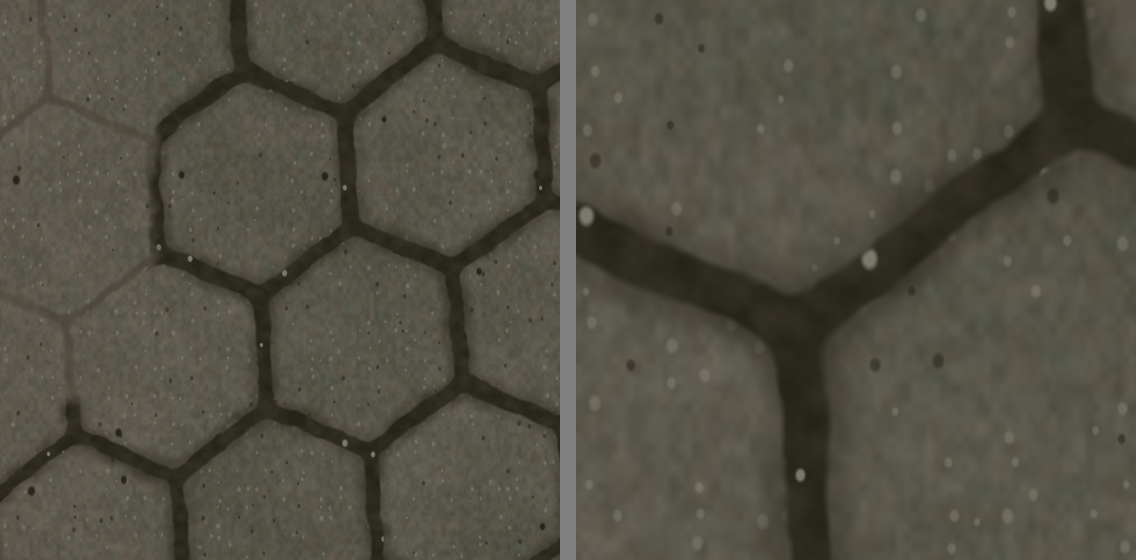
Left, the full canvas; right, a detail of the centre.
This texture is drawn by a three.js fragment shader. Its source:

```glsl
// Worn hexagonal concrete pavers with dark earth joints, some silted up at the left.
varying vec2 vUv;

const vec2 STEP_A = vec2(0.346, 0.048);    // lattice step to the right neighbour
const vec2 STEP_B = vec2(-0.150, -0.3255); // lattice step to the lower left neighbour
const vec2 ORIGIN = vec2(0.449, 0.673);    // centre of one paver
const float APOTHEM = 0.173;

const vec3 STONE_DARK = vec3(0.305, 0.298, 0.250);
const vec3 STONE_LIGHT = vec3(0.375, 0.362, 0.320);
const vec3 STONE_WARM = vec3(0.395, 0.365, 0.325);
const vec3 JOINT = vec3(0.165, 0.152, 0.115);
const vec3 SILT = vec3(0.295, 0.265, 0.225);
const vec3 CHIP = vec3(0.56, 0.55, 0.50);

float hash(vec2 p) {
  return fract(sin(dot(p, vec2(127.1, 311.7))) * 43758.5453);
}

float noise(vec2 p) {
  vec2 i = floor(p), f = fract(p);
  f = f * f * (3.0 - 2.0 * f);
  return mix(mix(hash(i), hash(i + vec2(1.0, 0.0)), f.x),
             mix(hash(i + vec2(0.0, 1.0)), hash(i + vec2(1.0, 1.0)), f.x), f.y);
}

float fbm(vec2 p) {
  float sum = 0.0, amp = 0.5;
  for (int i = 0; i < 4; i++) {
    sum += amp * noise(p);
    p = p * 2.03 + 17.3;
    amp *= 0.5;
  }
  return sum / 0.9375;
}

float cross2(vec2 a, vec2 b) {
  return a.x * b.y - a.y * b.x;
}

float smoothMax(float a, float b, float k) {
  float h = max(k - abs(a - b), 0.0) / k;
  return max(a, b) + h * h * k * 0.25;
}

// Hexagon norm in lattice coordinates: 0 at the centre, 1 on the border
float hexNorm(vec2 q, float rounding) {
  float f = smoothMax(abs(2.0 * q.x - q.y), abs(q.x + q.y), rounding);
  return smoothMax(f, abs(2.0 * q.y - q.x), rounding);
}

// Returns the paver index in xy and the distance to its border in z
vec3 paver(vec2 p) {
  vec2 q = vec2(cross2(p, STEP_B), cross2(STEP_A, p)) / cross2(STEP_A, STEP_B);
  vec2 base = floor(q), id = base;
  float nearest = 10.0;
  for (int j = 0; j < 2; j++) {
    for (int i = 0; i < 2; i++) {
      vec2 cell = base + vec2(float(i), float(j));
      float f = hexNorm(q - cell, 0.07);
      if (f < nearest) { nearest = f; id = cell; }
    }
  }
  return vec3(id, (1.0 - nearest) * APOTHEM);
}

// Sparse irregular dots, one candidate per grid cell
float specks(vec2 p, float scale, float chance, float radius, float seed) {
  vec2 g = p * scale, cell = floor(g);
  vec2 key = cell + seed;
  vec2 centre = 0.3 + 0.4 * vec2(hash(key + 3.1), hash(key + 7.7));
  vec2 d = (fract(g) - centre) * vec2(1.0, 0.75);
  float r = radius * (0.6 + 0.6 * hash(key + 5.3));
  return step(hash(key), chance) * (1.0 - smoothstep(r * 0.4, r, length(d)));
}

// Concrete with slow stains, vertical grain, pits and pale aggregate
vec3 stone(vec2 p, vec2 id) {
  float stain = fbm(p * 7.0 + 4.0);
  float grain = noise(p * vec2(125.0, 85.0)) * 0.6 + noise(p * vec2(230.0, 170.0)) * 0.4;
  float light = 0.5 + (stain - 0.5) * 0.9 + (hash(id + 9.0) - 0.5) * 0.2;
  vec3 col = mix(STONE_DARK, STONE_LIGHT, clamp(light, 0.0, 1.0));
  float warm = (1.0 - smoothstep(0.0, 0.5, p.x)) * 0.5 + smoothstep(0.55, 0.8, fbm(p * 9.0 + 31.0)) * 0.4;
  col = mix(col, STONE_WARM, warm);
  col += (grain - 0.5) * 0.085;
  col += (noise(p * 75.0 + 50.0) - 0.5) * vec3(0.025, 0.0, -0.01);
  col = mix(col, CHIP, specks(p, 60.0, 0.16, 0.24, 11.0) * 0.4);
  col = mix(col, JOINT, specks(p, 48.0, 0.07, 0.20, 29.0) * 0.6);
  return mix(col, JOINT * 0.7, specks(p, 11.0, 0.13, 0.09, 43.0) * 0.85);
}

void main() {
  vec2 p = vUv;
  vec2 wobble = vec2(noise(p * 24.0), noise(p * 24.0 + 40.0)) - 0.5;
  wobble += 0.4 * (vec2(noise(p * 85.0), noise(p * 85.0 + 60.0)) - 0.5);
  vec3 tile = paver(p - ORIGIN + wobble * 0.008);
  float edge = tile.z;

  // Silted joints at the left, open joints elsewhere
  vec2 m = p + wobble * 0.02;
  float silted = (1.0 - smoothstep(0.262, 0.288, m.x)) * smoothstep(0.265, 0.30, m.y);
  float halfWidth = mix(0.0120, 0.0150, p.y) + 0.003 * (noise(p * 14.0 + 8.0) - 0.5);
  float open = (1.0 - smoothstep(halfWidth - 0.003, halfWidth + 0.003, edge)) * (1.0 - silted);
  float faint = (1.0 - smoothstep(0.003, 0.012, edge)) * silted;
  float grime = (1.0 - smoothstep(0.0, 0.024, edge - halfWidth)) * (1.0 - silted);

  vec3 col = stone(p, tile.xy);
  col = mix(col, JOINT, grime * (0.15 + 0.45 * noise(p * 38.0)));
  col = mix(col, SILT, faint * (0.4 + 0.5 * noise(p * 30.0)));
  vec3 earth = JOINT * (0.85 + 0.35 * noise(p * 65.0)) + 0.02 * (noise(p * 180.0) - 0.5);
  col = mix(col, earth, open * 0.96);
  col = mix(col, CHIP, open * specks(p, 40.0, 0.03, 0.25, 71.0) * 0.8);
  gl_FragColor = vec4(col, 1.0);
}
```
